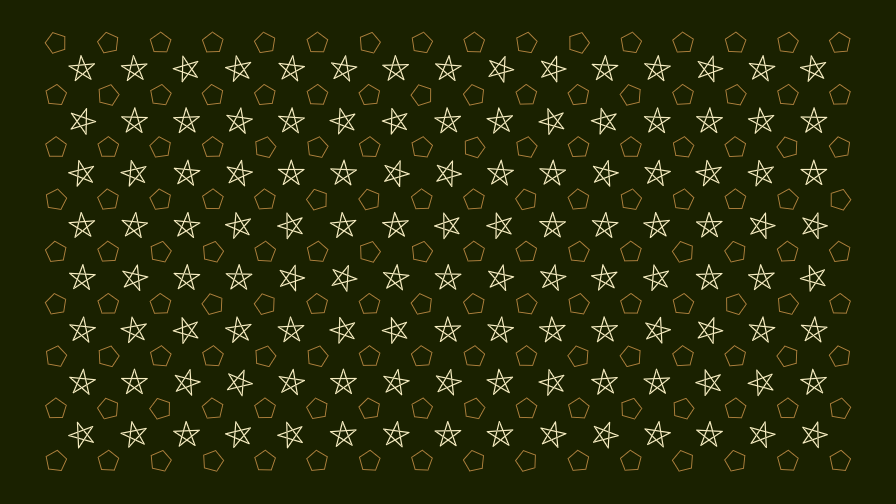
This pattern is drawn by a Shadertoy shader. Its source:

```glsl
const float TAU = 6.2831853;
const float SPACING = 0.1037;

const vec3 GROUND = vec3(0.10, 0.13, 0.00);
const vec3 BRONZE = vec3(0.71, 0.52, 0.25);
const vec3 CREAM = vec3(0.97, 0.93, 0.76);

// Irregular tilt for each cell, from layered sines
float cellTilt(vec2 id, float seed, float range) {
    float a = sin(dot(id, vec2(12.9, 78.2)) + seed);
    float b = sin(dot(id, vec2(39.3, 11.1)) + 2.7 * seed);
    return range * (0.55 * a + 0.45 * b);
}

float segmentDistance(vec2 p, vec2 a, vec2 b) {
    vec2 pa = p - a;
    vec2 ba = b - a;
    return length(pa - ba * clamp(dot(pa, ba) / dot(ba, ba), 0.0, 1.0));
}

vec2 rimPoint(float index, float radius, float tilt) {
    float angle = TAU * index / 5.0 + tilt;
    return radius * vec2(sin(angle), cos(angle));
}

// Five chords: skip 1 gives a pentagon, skip 2 a pentagram
float chordDistance(vec2 p, float radius, float skip, float tilt) {
    float d = 1e3;
    for (int i = 0; i < 5; i++) {
        float k = float(i);
        vec2 start = rimPoint(k, radius, tilt);
        vec2 end = rimPoint(k + skip, radius, tilt);
        d = min(d, segmentDistance(p, start, end));
    }
    return d;
}

// Share of a pixel covered by a line, valid below one pixel wide
float lineCoverage(float d, float width, float pixel) {
    float upper = min(d + 0.5 * pixel, 0.5 * width);
    float lower = max(d - 0.5 * pixel, -0.5 * width);
    return clamp((upper - lower) / pixel, 0.0, 1.0);
}

// Bounded, centred grid of tilted outlines
float outlineGrid(vec2 p, vec2 count, float radius, float skip,
                  float width, float tiltRange, float seed, float pixel) {
    vec2 id = clamp(floor(p / SPACING + 0.5 * count), vec2(0.0), count - 1.0);
    vec2 local = p - (id + 0.5 - 0.5 * count) * SPACING;
    float d = chordDistance(local, radius, skip, cellTilt(id, seed, tiltRange));
    return lineCoverage(d, width, pixel);
}

void mainImage(out vec4 fragColor, in vec2 fragCoord) {
    float pixel = 1.0 / iResolution.y;
    vec2 p = (fragCoord - 0.5 * iResolution.xy) * pixel;

    float pentagons = outlineGrid(p, vec2(16.0, 9.0), 0.0215, 1.0,
                                  0.0018, 0.32, 1.3, pixel);
    float stars = outlineGrid(p, vec2(15.0, 8.0), 0.0265, 2.0,
                              0.0024, 0.40, 4.1, pixel);

    vec3 color = mix(GROUND, BRONZE, pentagons);
    color = mix(color, CREAM, stars);
    fragColor = vec4(color, 1.0);
}
```
